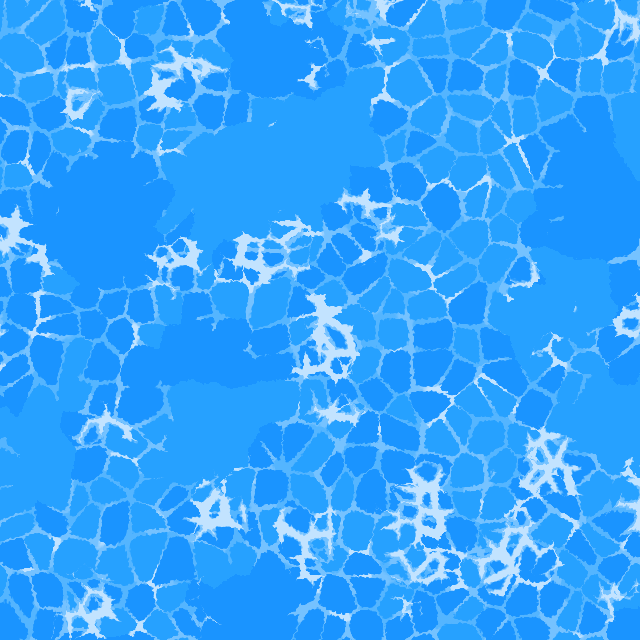
Write a WebGL 2 fragment shader that draws this texture.

```glsl
#version 300 es
precision highp float;
// Draws sunlit shallow water: a ragged web of pale lines with calm pools and clumps of foam.

uniform vec2 u_resolution;
out vec4 fragColor;

vec2 hash2(vec2 c) {
    vec3 h = fract(c.xyx * vec3(0.1031, 0.1030, 0.0973));
    h += dot(h, h.yzx + 33.33);
    return fract((h.xx + h.yz) * h.zy);
}

// Layered sines, roughly -1 to 1
float swell(vec2 p) {
    float sum = 0.0;
    for (int i = 0; i < 4; i++) {
        p = mat2(0.8, 0.6, -0.6, 0.8) * p * 1.25 + 2.7;
        sum += sin(p.x + 1.4 * sin(p.y * 0.9));
    }
    return sum * 0.25;
}

vec2 seedIn(vec2 cell) {
    return cell + 0.1 + 0.8 * hash2(cell + 57.0);
}

// Nearest seed: offset to it in xy, its grid cell in zw
vec4 nearestSeed(vec2 p) {
    vec4 nearest = vec4(9.0);
    for (int y = -1; y <= 1; y++) {
        for (int x = -1; x <= 1; x++) {
            vec2 cell = floor(p) + vec2(x, y);
            vec2 offset = seedIn(cell) - p;
            if (dot(offset, offset) < dot(nearest.xy, nearest.xy)) {
                nearest = vec4(offset, cell);
            }
        }
    }
    return nearest;
}

// Distance to the cell border, with rounded corners
float borderDistance(vec2 p, vec4 nearest) {
    float sum = 0.0001;
    for (int y = -2; y <= 2; y++) {
        for (int x = -2; x <= 2; x++) {
            if (x == 0 && y == 0) continue;
            vec2 offset = seedIn(nearest.zw + vec2(x, y)) - p;
            float d = dot(0.5 * (nearest.xy + offset), normalize(offset - nearest.xy));
            sum += exp(-18.0 * d);
        }
    }
    return -log(sum) / 18.0;
}

// Calmness in x, shade of the surrounding pool in y
vec2 pool(vec2 p) {
    vec4 nearest = nearestSeed(p * 5.0 + 11.0 + 0.25 * swell(p * 24.0));
    vec2 chance = hash2(nearest.zw + 5.0);
    float calm = smoothstep(0.52, 0.25, length(nearest.xy)) * step(0.45, chance.x);
    return vec2(calm, step(0.5, chance.y));
}

float foamAmount(vec2 p) {
    vec2 drift = 0.3 * vec2(swell(p * 20.0 + 4.0), swell(p * 20.0 + 31.0));
    vec4 nearest = nearestSeed(p * 5.5 + 40.0 + drift);
    float chosen = step(0.42, hash2(nearest.zw + 19.0).x);
    return chosen * smoothstep(0.42, 0.08, length(nearest.xy));
}

// Smooth coverage where value lies below limit
float below(float value, float limit, float blur) {
    return smoothstep(limit + blur, limit - blur, value);
}

void main() {
    vec2 p = gl_FragCoord.xy / u_resolution.y;
    float pixel = 0.5 / u_resolution.y;

    // Bend the web slowly and fray its edges
    p += 0.012 * vec2(swell(p * 14.0), swell(p * 14.0 + 20.0));
    p += 0.0025 * vec2(swell(p * 330.0), swell(p * 330.0 + 9.0));

    // Flat cells in two blues, sharing one shade within calm pools
    vec2 web = p * 20.0;
    vec4 nearest = nearestSeed(web);
    vec2 cellPool = pool((web + nearest.xy) / 20.0);
    float flipped = step(hash2(nearest.zw + 83.0).x, 0.35) * step(cellPool.x, 0.1);
    float shade = abs(cellPool.y - flipped);
    vec3 color = mix(vec3(0.10, 0.58, 1.0), vec3(0.15, 0.63, 1.0), shade);

    // Thin lines that fade into the pools, in three brightness steps
    float calm = pool(p).x;
    float foam = foamAmount(p) * (1.0 - calm);
    float width = 0.043 + 0.05 * swell(p * 45.0) - 0.3 * calm;
    float line = below(borderDistance(web, nearest), width, pixel * 20.0);
    float glow = swell(p * 24.0 + 3.0) + 0.4 * foam;
    vec3 lineColor = mix(vec3(0.33, 0.71, 1.0), vec3(0.46, 0.76, 1.0), smoothstep(-0.04, 0.04, glow));
    lineColor = mix(lineColor, vec3(0.76, 0.89, 1.0), smoothstep(0.42, 0.5, glow));
    color = mix(color, lineColor, line);

    // Foam: a tighter mesh with a pale rim and bright core
    vec2 mesh = p * 29.0 + 7.0;
    float meshBorder = borderDistance(mesh, nearestSeed(mesh));
    float rim = below(meshBorder, 0.32 * foam - 0.09, 0.03);
    float core = below(meshBorder, 0.25 * foam - 0.1 + 0.12 * swell(p * 32.0 + 50.0), pixel * 29.0);
    color = mix(color, vec3(0.46, 0.76, 1.0), rim * (1.0 - line));
    color = mix(color, vec3(0.76, 0.89, 1.0), core * smoothstep(0.15, 0.3, foam));

    fragColor = vec4(color, 1.0);
}
```
